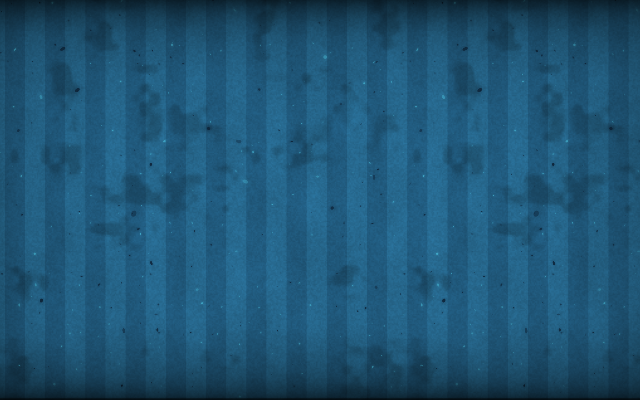
Give the GLSL for this pattern, as a WebGL 1 fragment shader.

```glsl
precision highp float;
// Worn blue paper with vertical two-tone stripes, flecks and darkened edges.

#define STRIPE_PERIOD 0.1006   // light + dark pair, in canvas heights
#define STRIPE_OFFSET 0.621    // start of first light stripe, in periods
#define WEAR_TILE 10.0         // stripe pairs before the wear repeats
#define LIGHT_BLUE vec3(0.148, 0.402, 0.548)
#define DARK_BLUE vec3(0.124, 0.347, 0.484)
#define FLECK_DARK vec3(0.045, 0.125, 0.205)
#define FLECK_CYAN vec3(0.26, 0.68, 0.80)
#define GRAIN 0.17
#define MOTTLE 0.16
#define EDGE_DARKNESS 0.66
#define EDGE_REACH 0.068       // fall-off in canvas heights

uniform vec2 u_resolution;

float hash(vec2 p) {
  vec3 v = fract(vec3(p.xyx) * 0.1031);
  v += dot(v, v.yzx + 33.33);
  return fract((v.x + v.y) * v.z);
}

// Value noise that wraps horizontally after one wear tile
float wornNoise(vec2 q, float scale, float seed) {
  vec2 p = q * scale;
  vec2 i = floor(p);
  vec2 f = fract(p);
  f = f * f * (3.0 - 2.0 * f);
  float wrap = WEAR_TILE * scale;
  float x0 = mod(i.x, wrap) + seed;
  float x1 = mod(i.x + 1.0, wrap) + seed;
  float low = mix(hash(vec2(x0, i.y)), hash(vec2(x1, i.y)), f.x);
  float high = mix(hash(vec2(x0, i.y + 1.0)), hash(vec2(x1, i.y + 1.0)), f.x);
  return mix(low, high, f.y);
}

// Blend one fleck per occupied cell: sharp core plus a faint halo
vec3 addFlecks(vec3 color, vec2 q, float scale, float chance,
               float radius, float cyanShare, float pixel, float seed) {
  vec2 cell = floor(q * scale);
  vec2 id = vec2(mod(cell.x, WEAR_TILE * scale) + seed, cell.y + seed * 0.37);
  float present = step(hash(id + 3.1), chance);
  vec2 center = 0.25 + 0.5 * vec2(hash(id + 11.7), hash(id + 23.9));
  vec2 d = (fract(q * scale) - center) / scale;

  // Random tilt and elongation
  float angle = 6.2832 * hash(id + 37.3);
  float c = cos(angle);
  float s = sin(angle);
  d = vec2(c * d.x + s * d.y, c * d.y - s * d.x);
  d.y *= 1.0 + 1.1 * hash(id + 41.5);

  float size = hash(id + 53.1);
  float r = radius * (0.45 + 0.9 * size * size);
  float dist = length(d);
  float core = 1.0 - smoothstep(r - 0.6 * pixel, r + 0.6 * pixel, dist);
  float halo = 0.25 * exp(-dist * dist / (r * r * 3.5));
  float strength = 0.4 + 0.5 * hash(id + 67.7);
  vec3 tint = mix(FLECK_DARK, FLECK_CYAN, step(hash(id + 71.9), cyanShare));
  return mix(color, tint, present * strength * max(core, halo));
}

void main() {
  vec2 uv = gl_FragCoord.xy / u_resolution;
  vec2 p = gl_FragCoord.xy / u_resolution.y;
  vec2 q = p / STRIPE_PERIOD - vec2(STRIPE_OFFSET, 0.0);
  float pixel = 1.0 / (u_resolution.y * STRIPE_PERIOD);

  // Equal light and dark stripes
  float stripeDist = abs(fract(q.x + 0.25) - 0.5);
  float light = smoothstep(0.25 - 0.5 * pixel, 0.25 + 0.5 * pixel, 0.5 - stripeDist);
  vec3 color = mix(DARK_BLUE, LIGHT_BLUE, light);

  // Cloudy stains and paper grain
  float cloud = 0.55 * wornNoise(q, 1.0, 17.0) + 0.30 * wornNoise(q, 2.0, 131.0)
              + 0.15 * wornNoise(q, 5.0, 251.0);
  float grain = 0.6 * wornNoise(q, 32.0, 5.0) + 0.4 * wornNoise(q, 16.0, 409.0);
  color *= 1.0 + MOTTLE * (cloud - 0.5) + GRAIN * (grain - 0.5);
  float stain = smoothstep(0.70, 0.95, wornNoise(q, 1.0, 307.0)
              * (0.7 + 0.5 * wornNoise(q, 4.0, 83.0)));
  color *= 1.0 - 0.18 * stain;

  // Flecks from few and large to many and tiny
  color = addFlecks(color, q, 0.5, 0.12, 0.095, 0.25, pixel, 19.0);
  color = addFlecks(color, q, 1.0, 0.20, 0.060, 0.32, pixel, 47.0);
  color = addFlecks(color, q, 2.0, 0.17, 0.034, 0.45, pixel, 89.0);
  color = addFlecks(color, q, 4.0, 0.16, 0.020, 0.55, pixel, 173.0);

  // Dark top and bottom, softer sides, thin shadow along the base
  float edge = min(uv.y, 1.0 - uv.y);
  float side = min(uv.x, 1.0 - uv.x) * u_resolution.x / u_resolution.y;
  float shade = 1.0 - EDGE_DARKNESS * exp(-edge / EDGE_REACH);
  shade *= 1.0 - 0.16 * exp(-side / 0.10);
  shade *= mix(0.45, 1.0, smoothstep(0.002, 0.007, uv.y));
  vec2 fromCenter = uv - 0.5;
  shade *= 1.04 - 0.18 * dot(fromCenter, fromCenter);

  gl_FragColor = vec4(color * shade, 1.0);
}
```
